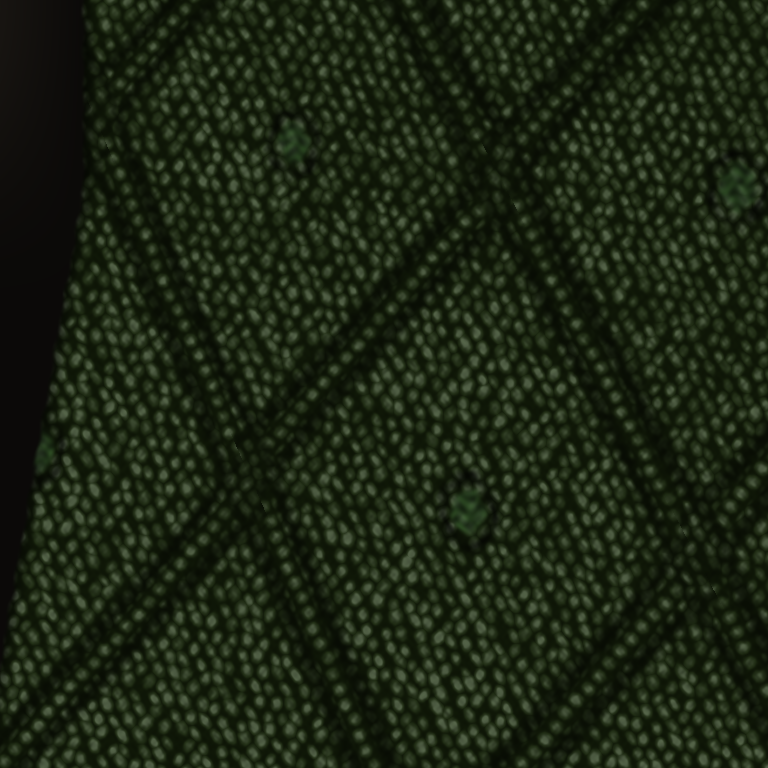
Write a WebGL 2 fragment shader that draws this texture.

```glsl
#version 300 es
precision highp float;

uniform vec2 u_resolution;
out vec4 fragColor;

// Weave
const vec2 BEAD_PITCH = vec2(0.0215, 0.0182);
const float BEAD_RADIUS = 0.0073;
const float BEAD_JITTER = 0.42;
const float WEAVE_ANGLE = -0.14;   // rows run along both band directions
const float WOBBLE = 0.0015;
const float GRAIN = 0.10;

// Diamond lattice
const float CELL = 0.477;          // spacing between parallel bands
const float BAND_JOG = 0.028;      // sideways step of rising bands at crossings
const float GROOVE_OFFSET = 0.022; // groove distance from the band centre
const float GROOVE_SPREAD = 0.013; // extra distance at crossings
const float GROOVE_WIDTH = 0.0100;
const float RIB_PITCH = 0.0215;
const vec2 KNOT_SIZE = vec2(0.024, 0.034);

// Colours
const vec3 PIT = vec3(0.056, 0.086, 0.026);
const vec3 THREAD = vec3(0.122, 0.170, 0.078);
const vec3 TIP = vec3(0.305, 0.360, 0.262);
const vec3 KNOT = vec3(0.130, 0.215, 0.100);
const vec3 BACKDROP = vec3(0.056, 0.049, 0.041);

vec2 hash2(vec2 p) {
    vec3 q = fract(p.xyx * vec3(0.1031, 0.1030, 0.0973));
    q += dot(q, q.yzx + 33.33);
    return fract((q.xx + q.yz) * q.zy);
}

float sineNoise(vec2 p) {
    return (sin(p.x * 1.7 + 2.0 * sin(p.y * 0.9)) + sin(p.y * 2.3 + 1.6 * sin(p.x * 1.3))) * 0.5;
}

// Stitch profile with a rounded top and a crisp flank
float stitch(vec2 d, float radius) {
    return exp(-pow(dot(d, d) / (radius * radius), 1.2));
}

// Staggered cellular field of uneven, slightly tilted stitches
float beads(vec2 p) {
    float c = cos(WEAVE_ANGLE), s = sin(WEAVE_ANGLE);
    vec2 g = mat2(c, -s, s, c) * p / BEAD_PITCH;
    float glow = 0.0;
    for (int j = -1; j <= 1; j++) {
        float row = floor(g.y) + float(j);
        float shift = 0.5 * mod(row, 2.0);
        for (int i = -1; i <= 1; i++) {
            vec2 id = vec2(floor(g.x - shift) + float(i), row);
            vec2 rnd = hash2(id + 200.0);
            vec2 shape = hash2(id + 411.0);
            vec2 center = id + vec2(shift + 0.5, 0.5) + (rnd - 0.5) * BEAD_JITTER;
            vec2 d = (g - center) * BEAD_PITCH;
            d.x += d.y * (shape.x - 0.3) * 0.8;
            d *= vec2(1.1, 0.88);
            float height = 0.58 + 0.6 * shape.y;
            glow = max(glow, height * stitch(d, BEAD_RADIUS * (0.85 + 0.3 * rnd.y)));
        }
    }
    return glow;
}

// Lattice coordinates: integers on bands, halves on knots
vec2 lattice(vec2 p) {
    float t = (p.x - 0.488 + 0.43 * p.y) / (0.562 - 0.09 * p.y);
    t -= 0.19 * max(t - 1.0, 0.0);
    float s = p.y - 1.2 * p.x + 0.01 + BAND_JOG * (fract(t) - 0.5);
    return vec2(t, s * (1.337 + 0.115 * s));
}

// Pair of grooves, scalloped and broken by the stitches beside them
float groove(float d, float along, float offset) {
    float scallop = 0.0022 * sin(6.2832 * along / RIB_PITCH + sign(d));
    float x = (abs(d) - offset + scallop) / GROOVE_WIDTH;
    return exp(-x * x) * (0.88 + 0.12 * sineNoise(vec2(along * 70.0, sign(d) * 3.0)));
}

// One row of stitches down the middle of a band
float rib(float across, float along) {
    float cell = along / RIB_PITCH;
    vec2 rnd = hash2(vec2(floor(cell) + 90.0, 7.0));
    vec2 d = vec2(across + 0.005 * (rnd.y - 0.5), (fract(cell) - 0.5) * RIB_PITCH);
    return (0.65 + 0.45 * rnd.x) * stitch(d, BEAD_RADIUS);
}

void main() {
    vec2 uv = gl_FragCoord.xy / u_resolution;
    vec2 p = uv + WOBBLE * vec2(sineNoise(uv * 9.0), sineNoise(uv.yx * 8.0 + 4.0));

    // Bands
    vec2 q = lattice(p);
    vec2 d = (q - round(q)) * CELL;
    vec2 along = vec2(dot(p, normalize(vec2(-0.47, 1.0))), dot(p, normalize(vec2(1.0, 1.2))));
    vec2 inBand = 1.0 - smoothstep(0.009, 0.017, abs(d));
    float crossing = exp(-dot(d, d) / 0.0028);
    float field = beads(p);
    float glow = mix(field, rib(d.x, along.x), inBand.x);
    glow = mix(glow, rib(d.y, along.y), inBand.y);
    glow = mix(glow, field, smoothstep(0.45, 0.8, crossing));
    float offset = GROOVE_OFFSET + GROOVE_SPREAD * crossing;
    float dark = max(groove(d.x, along.x, offset), groove(d.y, along.y, offset));
    dark = max(dark * (0.9 - 0.3 * crossing), 0.32 * crossing);

    // Uneven wear and light, stronger toward the lower left
    float light = 0.95 + 0.08 * sineNoise(p * 7.0) + 0.24 * (0.5 - uv.y) - 0.08 * (uv.x - 0.5);
    float grain = sineNoise(p * 190.0) + sineNoise(p.yx * 310.0 + 2.0);
    glow *= light * (1.0 + GRAIN * grain) * (1.0 - 0.68 * dark);
    vec3 color = mix(PIT, THREAD, smoothstep(0.0, 0.35, glow));
    color = mix(color, TIP, smoothstep(0.25, 1.05, glow));
    color *= (1.0 - 0.5 * dark) * (1.0 + 0.5 * GRAIN * grain);

    // Knots in the diamond centres, each ringed by a broken shadow
    vec2 k = (fract(q) - 0.5) * vec2(0.52, 0.748);
    vec2 fromKnot = vec2(k.x - 0.45 * k.y, k.y + 1.2 * k.x) / 1.54;
    float r = length(fromKnot / KNOT_SIZE) + 0.12 * sineNoise(p * 90.0);
    float ring = exp(-pow((r - 1.3) / 0.28, 2.0));
    color *= 1.0 - ring * (0.45 + 0.25 * sineNoise(p * 60.0));
    vec3 knotColor = KNOT * light * (1.0 + 0.35 * sineNoise(p * 160.0)) + 0.08 * glow;
    color = mix(color, knotColor, 1.0 - smoothstep(0.6, 1.05, r));

    // Cloth edge over the dark backdrop
    float edge = min(0.175 * uv.y - 0.024, 0.108) + 0.002 * sineNoise(uv * 60.0);
    vec3 backdrop = BACKDROP * (0.75 + 0.9 * smoothstep(0.6, 1.0, uv.y) * (1.0 - uv.x / 0.11));
    float cloth = smoothstep(-0.003, 0.005, uv.x - edge);
    color *= mix(0.55, 1.0, smoothstep(0.0, 0.02, uv.x - edge));
    fragColor = vec4(mix(max(backdrop, 0.0), color, cloth), 1.0);
}
```
